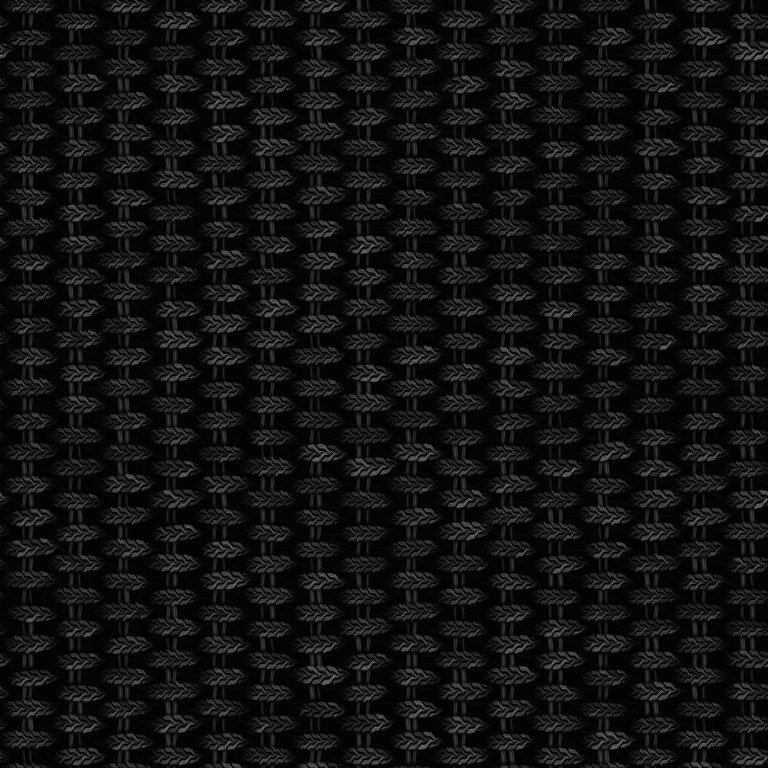
Reproduce this texture procedurally as a three.js fragment shader.

```glsl
// Black woven rush: 16 columns of short plaits, 24 rows each, over paired upright cords.
varying vec2 vUv;

const float COLUMNS = 16.0;
const float ROWS = 24.0;
const float TAU = 6.2831853;
const vec3 SHADOW = vec3(0.011);
const vec3 FIBRE = vec3(0.36);

float hash(vec2 cell, float salt) {
  return fract(sin(dot(cell, vec2(12.99, 78.23)) + salt * 37.72) * 4375.85);
}

// Soft band, 1 inside the half width and 0 outside
float band(float d, float halfWidth, float blur) {
  return 1.0 - smoothstep(halfWidth - blur, halfWidth + blur, abs(d));
}

// Two thin upright cords, seen in the gap between plaits
float cords(vec2 p, vec2 cell) {
  float spread = 0.10 + 0.05 * hash(vec2(cell.x, 3.0), 1.0);
  float gapFade = smoothstep(0.2, 0.42, abs(p.y));
  float light = 0.0;
  for (int i = 0; i < 2; i++) {
    float side = float(i) * 2.0 - 1.0;
    float r = hash(cell, 2.0 + side);
    float bend = 0.018 * sin(p.y * TAU + r * TAU);
    float x = p.x - side * spread - bend;
    float grain = 0.78 + 0.22 * sin(x * 95.0 + r * 9.0);
    float width = 0.035 + 0.035 * r;
    light += band(x, width, 0.03) * grain * (0.3 + 0.38 * r);
  }
  return light * gapFade;
}

// Plait pointing right; returns light in x and coverage in y
vec2 plait(vec2 p, vec2 cell) {
  float r = hash(cell, 5.0);
  float r2 = hash(cell, 6.0);
  float pitch = 0.25 + 0.07 * r;
  float halfLength = 0.87 + 0.15 * r2;
  p -= vec2(0.12 + 0.16 * (r - 0.5), 0.09 * (r2 - 0.5));
  p.y -= p.x * 0.11 * (hash(cell, 7.0) - 0.4);

  // Chevron strands, staggered on either side of a wavy midline
  float mid = p.y - 0.035 * sin(p.x / pitch * TAU + r * TAU);
  float upper = smoothstep(-0.015, 0.015, mid);
  float side = step(0.0, mid);
  float reach = abs(mid);
  float u = (p.x + 1.75 * reach - 0.9 * reach * reach) / pitch + 0.5 * side + r;
  float id = floor(u);
  float s = u - id;
  float tone = hash(cell + vec2(id, side * 7.0), 8.0);

  // Rounded tail, pointed head, strand tips making a ragged rim
  float t = p.x / halfLength;
  float taper = pow(clamp(1.0 - t * t, 0.0, 1.0), mix(0.45, 0.85, step(0.0, t)));
  float rim = (0.25 + 0.04 * r2) * taper + 0.045 * (s - 0.6) + 0.035 * (tone - 0.5);
  float cover = band(p.y, max(rim, 0.0), 0.03) * smoothstep(0.0, 0.25, taper);

  // Strand roundness, fine fibres and fading towards the ends
  float body = smoothstep(0.02, 0.35, s) * (1.0 - smoothstep(0.66, 0.98, s));
  float fibres = 0.76 + 0.17 * sin(s * 20.0 + tone * TAU + p.x * 5.0)
               + 0.1 * sin(s * 37.0 - p.x * 9.0 + r * TAU);
  float fade = smoothstep(-1.0, -0.3, t) * (1.0 - smoothstep(0.4, 1.0, t));
  float crease = 0.5 + 0.5 * smoothstep(0.0, 0.05, reach);
  float light = body * fibres * crease * fade * (0.48 + 0.65 * tone);
  light *= mix(1.0, 0.86, upper) * (0.85 + 0.3 * r);
  return vec2(light, cover);
}

// Dim fibres deep in the weave; whole frequencies keep it seamless
float deepFibres(vec2 uv) {
  vec2 q = uv * TAU;
  float warp = 1.6 * sin(q.x * 16.0 + q.y * 5.0) + 1.1 * sin(q.x * 7.0 - q.y * 24.0);
  float lines = 0.5 + 0.5 * sin(q.y * 120.0 + q.x * 32.0 + warp);
  float patches = 0.5 + 0.5 * sin(q.x * 23.0 + q.y * 31.0 + warp);
  return 0.055 * lines * lines * patches * patches;
}

void main() {
  vec2 grid = vUv * vec2(COLUMNS, ROWS);
  float light = deepFibres(vUv);

  // Neighbouring columns overlap, with alternate ones half a row apart
  for (int i = -1; i <= 1; i++) {
    float column = floor(grid.x) + float(i);
    float id = mod(column, COLUMNS);
    float y = grid.y - mix(0.86, 0.375, mod(id, 2.0));
    float row = floor(y + 0.5);
    vec2 p = vec2((grid.x - column - 0.57) * 1.5, y - row);
    vec2 plaitCell = vec2(id, mod(row, ROWS));
    vec2 gapCell = vec2(id, mod(floor(y), ROWS));
    vec2 top = plait(p, plaitCell);
    light = max(light, mix(cords(p, gapCell), top.x, top.y));
  }
  gl_FragColor = vec4(SHADOW + FIBRE * light, 1.0);
}
```
